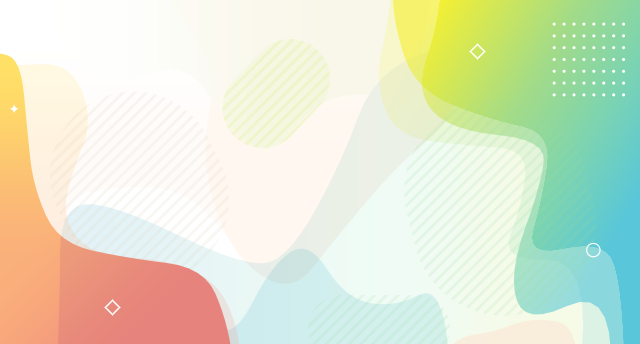
Reproduce this background procedurally as a WebGL 1 fragment shader.

```glsl
precision highp float;
// Pale layered waves with a sunset corner, a lime-to-blue corner, hatching and small white icons.
uniform vec2 u_resolution;

const vec2 CANVAS = vec2(7.68, 4.14); // extent, y measured down from the top
const vec3 WHITE = vec3(1.0);

float fill(float d, float px) { return clamp(.5 - d / px, 0., 1.); }

// Adds one quadratic spline arc; state = (distance, side seen by a ray to the right)
vec2 arc(vec2 p, vec2 a, vec2 b, vec2 c, vec2 state) {
  vec2 start = .5 * (a + b), end = .5 * (b + c), from = start;
  for (int i = 1; i <= 6; i++) {
    float t = float(i) / 6.;
    vec2 to = mix(mix(start, b, t), mix(b, end, t), t);
    vec2 e = to - from, w = p - from;
    state.x = min(state.x, length(w - e * clamp(dot(w, e) / dot(e, e), 0., 1.)));
    if ((from.y > p.y) != (to.y > p.y) && w.x < w.y * e.x / e.y) state.y = -state.y;
    from = to;
  }
  return state;
}

// Coverage left of a smooth curve through ten controls, two per vec4, ends off canvas
float wave(vec2 p, float px, vec4 a, vec4 b, vec4 c, vec4 d, vec4 e) {
  vec2 s = arc(p, a.xy, a.zw, b.xy, vec2(100., 1.));
  s = arc(p, a.zw, b.xy, b.zw, s);
  s = arc(p, b.xy, b.zw, c.xy, s);
  s = arc(p, b.zw, c.xy, c.zw, s);
  s = arc(p, c.xy, c.zw, d.xy, s);
  s = arc(p, c.zw, d.xy, d.zw, s);
  s = arc(p, d.xy, d.zw, e.xy, s);
  s = arc(p, d.zw, e.xy, e.zw, s);
  return fill(s.x * s.y, px);
}

float capsule(vec2 p, float px, vec2 a, vec2 b, float r) {
  vec2 w = p - a, e = b - a;
  return fill(length(w - e * clamp(dot(w, e) / dot(e, e), 0., 1.)) - r, px);
}

float diamond(vec2 p, float px) {
  return fill(abs((abs(p.x) + abs(p.y) - .085) * .707) - .009, px);
}

vec3 limeToBlue(float t) {
  vec3 c = mix(vec3(.96, .94, .2), vec3(.64, .86, .53), clamp(t / .35, 0., 1.));
  c = mix(c, vec3(.49, .83, .69), clamp((t - .35) / .22, 0., 1.));
  return mix(c, vec3(.35, .78, .85), clamp((t - .57) / .21, 0., 1.));
}

void main() {
  vec2 p = vec2(gl_FragCoord.x, u_resolution.y - gl_FragCoord.y) / u_resolution * CANVAS;
  float px = CANVAS.y / u_resolution.y;
  float lines = fill(abs(fract((p.x + p.y) / .14) - .5) * .099 - .018, px);

  // Pale backdrop waves
  float white = wave(p, px, vec4(.6,4.9,.7,3.8), vec4(.75,2.4,1.3,2.25),
    vec4(2.1,2.25,2.6,2.65), vec4(2.95,3.2,3.1,3.5), vec4(3.2,4,3.3,4.9));
  float top = wave(p, px, vec4(0,-.8,.6,.4), vec4(1.3,1.1,2.2,.7),
    vec4(2.7,1.45,3.2,1.95), vec4(3.8,1.2,4.5,1.1), vec4(5,1.4,5.4,-2));
  float mint = 1. - wave(p, px, vec4(.66,4.9,.72,3.6), vec4(.72,2.5,1.3,2.42),
    vec4(3,3.25,3.5,3.05), vec4(4.1,1.95,4.5,.85), vec4(5.6,.45,8.2,-.6));
  float cream = wave(p, px, vec4(1.6,-.5,2.2,.2), vec4(2.6,.85,2.4,2),
    vec4(2.8,3.1,3.5,3.55), vec4(4,2.9,4.8,1.95), vec4(5.6,1.3,6.2,-2));
  vec3 col = mix(WHITE, vec3(1., .985, .975), smoothstep(.4, 1.8, p.y));
  col = mix(col, WHITE, white);
  col = mix(col, mix(WHITE, vec3(.975, .975, .93), smoothstep(.3, 4.2, p.x)), top);
  vec3 mintTone = mix(vec3(.89, .95, .965), vec3(.94, .985, .96), smoothstep(1., 4.8, p.x));
  col = mix(col, mix(mintTone, vec3(.965, .985, .91), smoothstep(4.8, 6.4, p.x)), mint);
  vec3 creamTint = mix(vec3(1., .985, .965), vec3(.985, .958, .945), mint);
  col *= mix(WHITE, creamTint, cream * (1. - .6 * top * (1. - mint)));

  // Low waves along the bottom
  float blue = wave(p, px, vec4(1.5,4.6,1.9,4), vec4(2.3,3.8,2.8,4.1),
    vec4(3.25,3.2,3.7,2.88), vec4(4.15,3.6,4.75,3.7), vec4(5.3,3.4,5.45,4.9));
  float peach = wave(p, px, vec4(5.2,4.4,5.5,4.05), vec4(5.9,4,6.3,3.85),
    vec4(6.6,3.85,6.8,3.9), vec4(6.9,4.1,6.95,4.3), vec4(7,4.5,7,4.8));
  col *= mix(WHITE, vec3(.88, .955, .97), blue);
  col = mix(col, vec3(.98, .92, .85), .8 * peach);

  // Hatched patches on the pale area
  float pod = capsule(p, px, vec2(3.15, 1.3), vec2(3.48, .95), .48);
  float patchLeft = capsule(p, px, vec2(1.6, 2.1), vec2(1.75, 2.4), 1.);
  col = mix(col, vec3(.9, .95, .68), pod * (.18 + .35 * lines));
  col = mix(col, vec3(.86, .84, .78), .2 * patchLeft * lines);

  // Yellow, orange and coral corner
  float halo = wave(p, px, vec4(-.5,.82,.2,.78), vec4(.85,.76,1.12,1.45),
    vec4(.87,2.05,.74,2.62), vec4(1.1,3.08,2.2,3.14), vec4(2.8,3.6,2.96,4.8));
  float sunset = wave(p, px, vec4(-.6,.58,-.05,.62), vec4(.25,.72,.33,1.6),
    vec4(.4,2.25,.7,2.93), vec4(1.55,3.11,2.45,3.22), vec4(2.72,3.85,2.82,4.5));
  vec3 warm = mix(vec3(1., .88, .4), vec3(.98, .69, .48), smoothstep(.6, 3.2, p.y));
  warm = mix(warm, vec3(.95, .57, .49), smoothstep(3.2, 5.8, p.x + p.y));
  col = mix(col, warm, .18 * halo);
  col = mix(col, warm * mix(WHITE, vec3(.95, .9, .99), mint), sunset);

  // Lime, green and blue corner
  float veil = 1. - wave(p, px, vec4(4.75,-.5,4.65,.3), vec4(4.5,1,4.75,1.65),
    vec4(5.6,1.75,6.35,1.8), vec4(6.25,2.5,6,3.15), vec4(7.1,3.1,6.85,5.5));
  float middle = 1. - wave(p, px, vec4(5.32,-.5,5.25,.3), vec4(4.98,1.1,5.4,1.57),
    vec4(6.55,1.68,6.5,2.2), vec4(6.1,3.3,6.3,3.92), vec4(7.3,3.45,7.36,5));
  float front = 1. - wave(p, px, vec4(4.7,-.5,4.72,.3), vec4(5,1.1,5.9,1.45),
    vec4(6.62,1.6,6.5,2.4), vec4(6.3,3.1,7.2,2.9), vec4(7.45,3.3,7.52,5.2));
  vec3 cool = limeToBlue(dot(p, vec2(.2075, .1208)) - 1.093);
  col = mix(col, cool, .17 * veil);
  col = mix(col, cool, max(.62 * max(middle, front), middle * front));
  float patchRight = max(capsule(p, px, vec2(5.95, 2.3), vec2(6.05, 2.7), 1.1),
    capsule(p, px, vec2(4.1, 3.95), vec2(5., 3.95), .4));
  col = mix(col, vec3(.6, .86, .62), .16 * patchRight * lines);

  // White icons and dot grid
  float icons = max(diamond(p - vec2(5.73, .62), px), diamond(p - vec2(1.35, 3.7), px));
  icons = max(icons, fill(abs(length(p - vec2(7.12, 3.01)) - .08) - .007, px));
  vec2 star = sqrt(abs(p - vec2(.17, 1.31)));
  icons = max(icons, fill((star.x + star.y - .27) * .2, px));
  vec2 cell = vec2(.119, .142), grid = p - vec2(6.65, .29);
  vec2 nearest = clamp(floor(grid / cell + .5), vec2(0.), vec2(7., 6.)) * cell;
  icons = max(icons, fill(length(grid - nearest) - .018, px));
  gl_FragColor = vec4(mix(col, WHITE, icons), 1.);
}
```
